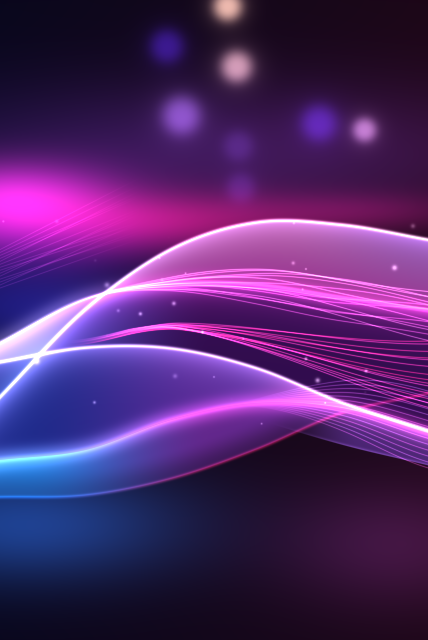
This background is drawn by a Shadertoy shader. Its source:

```glsl
// Translucent silk ribbons sweeping over a dark violet stage with soft bokeh.
// Curves through six even heights bound tinted sheets; glowing rims, looped
// strand bundles and hashed sparkles are added on top.
#define RIM_WIDTH 0.0026
#define RIM_GLOW 0.016
#define STRANDS 14
#define STRAND_WIDTH 0.0011
#define STRAND_GAIN 0.42
#define SPARKLES 34
#define BOKEH_GAIN 0.85

const vec3 PINK = vec3(0.95, 0.32, 0.78);
const vec3 CRIMSON = vec3(0.88, 0.12, 0.36);
const vec3 LILAC = vec3(0.72, 0.5, 0.95);
const vec3 ICE = vec3(0.62, 0.82, 1.0);
const vec3 PEARL = vec3(1.0, 0.88, 0.97);

float hash(float n) { return fract(sin(n * 127.1) * 43758.5453); }

// Catmull-Rom height through six knots spread over x = 0..1
float curve(float x, float k[6]) {
  float t = clamp(x, 0.0, 0.9999) * 5.0;
  int i = int(t);
  t -= float(i);
  float b = k[i], c = k[i + 1];
  float a = i > 0 ? k[max(i - 1, 0)] : 2.0 * b - c;
  float d = i < 4 ? k[min(i + 2, 5)] : 2.0 * c - b;
  return b + 0.5 * t * (c - a + t * (2.0 * a - 5.0 * b + 4.0 * c - d
    + t * (3.0 * (b - c) + d - a)));
}

// Signed distance above a curve, corrected for its slope
float above(vec2 p, float k[6]) {
  float x = clamp(p.x, 0.01, 0.99);
  float rise = curve(x + 0.01, k) - curve(x - 0.01, k);
  float slope = rise * 50.0 * iResolution.y / iResolution.x;
  return (p.y - curve(p.x, k)) / sqrt(1.0 + slope * slope);
}

float blob(vec2 p, float x, float y, float w, float h) {
  vec2 q = (p - vec2(x, y)) / vec2(w, h);
  return exp(-dot(q, q));
}

float side(float d) {
  float soft = 0.8 / iResolution.y;
  return smoothstep(-soft, soft, d);
}

float rim(float d, float w) { return exp(-d * d / (w * w)); }

float strand(float d) {
  float w = max(STRAND_WIDTH, 0.7 / iResolution.y);
  return rim(d, w) * STRAND_WIDTH / w;
}

vec3 backdrop(vec2 p) {
  vec3 c = mix(vec3(0.035, 0.025, 0.11), vec3(0.11, 0.025, 0.09), p.x);
  c += vec3(0.17, 0.07, 0.25) * blob(p, 0.5, 0.76, 0.75, 0.11);
  c += vec3(0.8, 0.14, 0.68) * blob(p, 0.02, 0.69, 0.24, 0.055);
  c += vec3(0.5, 0.04, 0.24) * blob(p, 0.36, 0.655, 0.36, 0.045);
  c += vec3(0.2, 0.02, 0.12) * blob(p, 0.85, 0.67, 0.25, 0.03);
  c += vec3(0.22, 0.04, 0.3) * blob(p, 0.05, 0.62, 0.35, 0.05);
  c += vec3(0.08, 0.08, 0.38) * blob(p, 0.08, 0.52, 0.3, 0.07);
  c += vec3(0.08, 0.23, 0.46) * blob(p, 0.06, 0.18, 0.38, 0.09);
  return c + vec3(0.16, 0.06, 0.17) * blob(p, 0.92, 0.15, 0.28, 0.1);
}

// Out-of-focus lights: x, y, radius, warmth
vec3 bokeh(vec2 p, vec2 scale) {
  vec4 lights[8] = vec4[8](
    vec4(0.532, 0.99, 0.023, 1), vec4(0.553, 0.896, 0.025, 0.85),
    vec4(0.39, 0.928, 0.027, 0), vec4(0.424, 0.82, 0.031, 0.4),
    vec4(0.746, 0.808, 0.029, 0.05), vec4(0.852, 0.797, 0.019, 0.65),
    vec4(0.557, 0.772, 0.024, 0.25), vec4(0.563, 0.707, 0.023, 0.2));
  vec3 sum = vec3(0);
  for (int i = 0; i < 8; i++) {
    vec4 l = lights[i];
    float r = length((p - l.xy) * scale) / l.z;
    float gain = i < 6 ? 0.55 + 0.45 * l.w : 0.25;
    vec3 tint = mix(vec3(0.32, 0.14, 0.92), vec3(1, 0.82, 0.68), l.w);
    sum += tint * gain * (0.7 * exp(-r * r * r) + 0.3 * exp(-r * r * 0.5));
  }
  return sum * BOKEH_GAIN;
}

// Fanning strand bundles
vec3 strands(vec2 p, float waistY, float lowerY) {
  float x = p.x, open = smoothstep(0.15, 1.0, x);
  float start = smoothstep(0.15, 0.42, x);
  float arch = 0.465 + 0.03 * start - 0.035 * smoothstep(0.4, 1.0, x);
  float fan = 0.11 * pow(max(x - 0.3, 0.0) / 0.7, 1.3);
  vec3 sum = vec3(0);
  for (int i = 0; i < STRANDS; i++) {
    float t = float(i) / float(STRANDS - 1), r = hash(float(i) + 3.0);
    float y = waistY + open * ((t - 0.55) * 0.085 + 0.01 * sin(x * 7.0 + r * 6.3));
    sum += mix(PINK, PEARL, r * 0.6) * strand(p.y - y) * start;
    y = arch - (t - 0.1) * fan + 0.012 * (r - 0.5);
    sum += mix(CRIMSON, PINK, r) * strand(p.y - y) * start * 1.3;
    y = lowerY + (t - 0.45) * 0.12 * smoothstep(0.5, 1.0, x);
    sum += mix(PINK, LILAC, r) * strand(p.y - y) * smoothstep(0.55, 0.85, x) * 0.8;
    y = 0.55 + 0.06 * t + x * (0.2 + 0.2 * r);
    sum += PINK * strand(p.y - y) * smoothstep(0.34, 0.1, x) * 0.3;
  }
  return sum * STRAND_GAIN;
}

void mainImage(out vec4 fragColor, in vec2 fragCoord) {
  vec2 p = fragCoord / iResolution.xy, scale = vec2(iResolution.x / iResolution.y, 1);
  float x = p.x;
  float waist[6] = float[6](0.465, 0.533, 0.557, 0.555, 0.535, 0.515);
  float lower[6] = float[6](0.281, 0.297, 0.344, 0.37, 0.362, 0.323);
  float a = above(p, float[6](0.38, 0.517, 0.611, 0.653, 0.649, 0.626));
  float b = above(p, waist), d = above(p, lower);
  float c = above(p, float[6](0.434, 0.457, 0.456, 0.425, 0.371, 0.328));
  float e = above(p, float[6](0.223, 0.226, 0.252, 0.298, 0.355, 0.385));
  float f = above(p, float[6](0.46, 0.43, 0.39, 0.345, 0.305, 0.273));
  vec3 col = backdrop(p) + bokeh(p, scale);

  // Sheets, from the dome down to the hem
  float h = clamp(b / max(b - a, 0.001), 0.0, 1.0), mid = smoothstep(0.05, 0.5, x);
  vec3 dome = mix(vec3(0.66, 0.2, 0.62), vec3(0.74, 0.45, 0.7), h);
  dome = mix(dome, vec3(0.52, 0.32, 0.72), 0.7 * smoothstep(0.65, 1.0, x) * h);
  col = mix(col, dome, 0.88 * side(-a) * side(b));
  vec3 body = mix(vec3(0.34, 0.32, 0.82), vec3(0.2, 0.05, 0.32), mid);
  body += vec3(0.52, 0.14, 0.42) * exp(-abs(b) / 0.024);
  col = mix(col, body, 0.92 * side(-b) * side(c));
  vec3 belly = mix(vec3(0.12, 0.17, 0.57), vec3(0.36, 0.17, 0.62), mid);
  belly = mix(belly, vec3(0.66, 0.21, 0.56), smoothstep(0.55, 0.9, x));
  col = mix(col, belly + 0.16 * exp(-abs(c) / 0.03), 0.92 * side(-c) * side(d));
  vec3 skirt = mix(vec3(0.15, 0.49, 0.87), vec3(0.4, 0.16, 0.57), mid);
  col = mix(col, skirt, side(-d) * side(e) * mix(0.5, 0.95, smoothstep(0.0, 0.045, e)));
  float tail = smoothstep(0.62, 0.85, x) * side(f);
  col = mix(col, vec3(0.38, 0.2, 0.62), 0.65 * side(-d) * tail);

  // Pale veil where the sheets cross at the left
  float left = smoothstep(0.28, 0.02, x);
  col += ICE * left * (0.38 * side(a) * side(-b) * side(c) + 0.3 * exp(-abs(a) / 0.02));

  // Bright rims with glow
  col += PEARL * (0.85 * rim(a, RIM_WIDTH) + 0.8 * rim(c, RIM_WIDTH));
  col += LILAC * 0.4 * exp(-abs(a) / RIM_GLOW) * side(-a);
  col += LILAC * 0.3 * exp(-abs(c) / RIM_GLOW) * side(-c);
  col += mix(PEARL, PINK, mid) * (0.6 * rim(b, RIM_WIDTH) + 0.25 * rim(b, RIM_GLOW));
  col += mix(ICE, PINK, mid) * (0.35 * rim(d, RIM_WIDTH * 1.8) + 0.4 * rim(d, RIM_GLOW));
  col += mix(vec3(0.1, 0.4, 0.8), CRIMSON, mid) * 0.45 * rim(e, RIM_WIDTH);
  col += LILAC * 0.25 * rim(f, RIM_WIDTH) * tail;
  col += strands(p, curve(x, waist), curve(x, lower));

  // Scattered sparkles
  for (int i = 0; i < SPARKLES; i++) {
    float n = float(i) * 3.0 + 1.0, size = 0.0015 + 0.003 * pow(hash(n + 2.0), 3.0);
    vec2 spot = vec2(hash(n), 0.33 + 0.34 * hash(n + 1.0));
    float r = length((p - spot) * scale) / size;
    col += PEARL * 0.6 * hash(n + 0.5) * exp(-r * r);
  }
  fragColor = vec4(clamp(col, 0.0, 1.0), 1);
}
```
